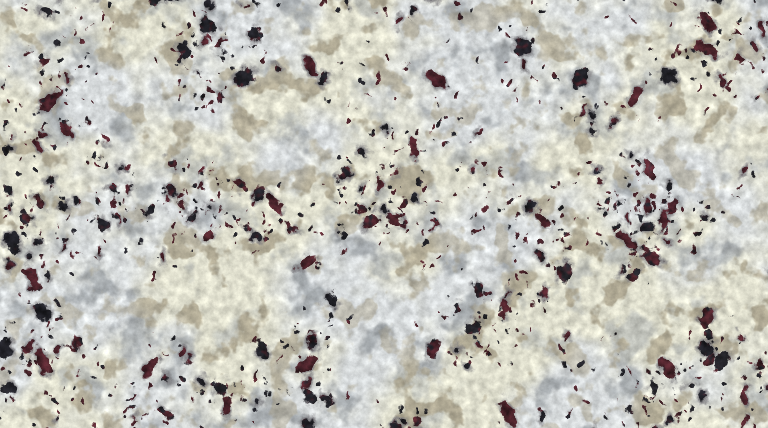
Write a WebGL 1 fragment shader that draws this texture.

```glsl
precision highp float;
// Polished pale granite: a cream and cool white ground with beige and grey
// crystal patches, strewn with ragged clusters of black and garnet grains.
// Ground is gradient-noise fbm; grains are warped, jittered cell ellipses.

uniform vec2 u_resolution;

#define GROUND_SCALE 3.5
#define PATCH_SCALE 13.0
#define MOTTLE_SCALE 42.0
#define MOTTLE_CONTRAST 0.24
#define CLUSTER_SCALE 5.0
#define GRAIN_CELLS 24.0
#define GRAIN_SHARE 0.18
#define CRUMB_CELLS 56.0
#define CRUMB_SHARE 0.13
#define RAGGEDNESS 0.015
#define HALO_WIDTH 0.013
#define EDGE 0.0022

const vec3 CREAM = vec3(0.875, 0.872, 0.805);
const vec3 COOL_WHITE = vec3(0.845, 0.860, 0.865);
const vec3 BEIGE = vec3(0.655, 0.625, 0.540);
const vec3 GREY = vec3(0.610, 0.630, 0.645);
const vec3 HALO = vec3(0.475, 0.470, 0.485);
const vec3 BLACK = vec3(0.105, 0.105, 0.130);
const vec3 GARNET = vec3(0.270, 0.110, 0.140);

vec2 hash2(vec2 p) {
  vec3 q = fract(p.xyx * vec3(0.1031, 0.1030, 0.0973));
  q += dot(q, q.yzx + 33.33);
  return fract((q.xx + q.yz) * q.zy);
}

float corner(vec2 cell, vec2 offset) {
  return dot(hash2(cell) * 2.0 - 1.0, offset);
}

float gradientNoise(vec2 p) {
  vec2 i = floor(p), f = fract(p);
  vec2 u = f * f * f * (f * (f * 6.0 - 15.0) + 10.0);
  vec2 e = vec2(1.0, 0.0);
  float low = mix(corner(i, f), corner(i + e, f - e), u.x);
  float high = mix(corner(i + e.yx, f - e.yx), corner(i + 1.0, f - 1.0), u.x);
  return mix(low, high, u.y);
}

float fbm(vec2 p) {
  float sum = 0.0, amplitude = 1.0;
  for (int i = 0; i < 4; i++) {
    sum += amplitude * gradientNoise(p);
    p = mat2(1.6, 1.2, -1.2, 1.6) * p + 17.3;
    amplitude *= 0.5;
  }
  return sum;
}

// Distance to the nearest grain (x) and that grain's random tint (y).
vec2 grains(vec2 p, float cells, float share, float smallest, float largest) {
  vec2 nearest = vec2(1.0, 0.0);
  vec2 home = floor(p * cells);
  for (int y = -1; y <= 1; y++) {
    for (int x = -1; x <= 1; x++) {
      vec2 cell = home + vec2(float(x), float(y));
      vec2 pick = hash2(cell + cells);
      vec2 center = (cell + 0.15 + 0.7 * hash2(cell + 91.7)) / cells;
      float cluster = gradientNoise(center * CLUSTER_SCALE + 40.0);
      if (pick.x < share * (1.0 + 4.5 * cluster)) {
        vec2 form = hash2(cell + 203.1);
        float angle = 0.5 + 2.4 * form.x;
        float stretch = 1.0 + 0.6 * form.y;
        vec2 axis = vec2(cos(angle), sin(angle));
        vec2 d = p - center;
        vec2 q = vec2(dot(d, axis) / stretch, dot(d, vec2(-axis.y, axis.x)) * stretch);
        float radius = mix(smallest, largest, pick.y * pick.y);
        float dist = length(q) - radius;
        if (dist < nearest.x) nearest = vec2(dist, form.y);
      }
    }
  }
  return nearest;
}

void main() {
  vec2 p = gl_FragCoord.xy / u_resolution.y + 3.0;

  // Ground: warm and cool areas, then translucent crystal patches.
  float coolness = smoothstep(-0.2, 0.25, fbm(p * GROUND_SCALE));
  vec3 color = mix(CREAM, COOL_WHITE, coolness);
  float beige = smoothstep(0.10, 0.30, fbm(p * PATCH_SCALE + 11.0));
  float grey = smoothstep(0.08, 0.38, fbm(p * PATCH_SCALE * 0.8 + 57.0));
  color = mix(color, GREY, grey * mix(0.45, 0.85, coolness));
  color = mix(color, BEIGE, beige * mix(0.85, 0.50, coolness));

  // Fine crystalline mottle.
  float mottle = fbm(p * MOTTLE_SCALE);
  color *= 1.0 + MOTTLE_CONTRAST * mottle;

  // Dark grains with broken outlines and a smoky halo.
  vec2 warp = vec2(gradientNoise(p * 45.0 + 5.0), gradientNoise(p * 45.0 + 29.0));
  vec2 bent = p + RAGGEDNESS * warp;
  float ragged = RAGGEDNESS * 0.7 * fbm(p * 65.0 + 71.0);
  vec2 large = grains(bent, GRAIN_CELLS, GRAIN_SHARE, 0.006, 0.022);
  vec2 small = grains(bent, CRUMB_CELLS, CRUMB_SHARE, 0.002, 0.006);
  vec2 grain = large.x < small.x ? large : small;
  float dist = grain.x + ragged;

  float smoke = smoothstep(-0.25, 0.2, fbm(p * 24.0 + 83.0));
  float halo = 1.0 - smoothstep(0.0, HALO_WIDTH, large.x + ragged);
  color = mix(color, HALO, 0.85 * halo * smoke);

  float redness = smoothstep(0.3, 0.7, grain.y + 0.8 * gradientNoise(p * 70.0));
  vec3 mineral = mix(BLACK, GARNET, redness) * (1.0 + 0.9 * mottle);
  float cover = 1.0 - smoothstep(-EDGE, EDGE, dist);
  color = mix(color, mineral, 0.95 * cover);

  gl_FragColor = vec4(clamp(color, 0.0, 1.0), 1.0);
}
```
